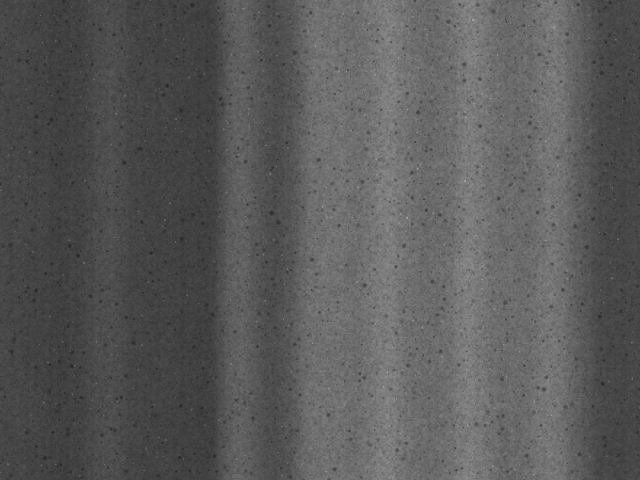
Write a Shadertoy shader that draws this texture.

```glsl
// Grey speckled stone sheet with soft vertical bands of light and shade, fine grain and pits.

const float TAU = 6.2831853;

// Three random values in 0..1 for an integer cell and a layer seed
vec3 hash3(vec2 cell, float seed) {
    uvec3 v = uvec3(uvec2(cell), uint(seed)) * 1664525u + 1013904223u;
    v.x += v.y * v.z; v.y += v.z * v.x; v.z += v.x * v.y;
    v ^= v >> 16u;
    v.x += v.y * v.z; v.y += v.z * v.x; v.z += v.x * v.y;
    return vec3(v >> 8u) / 16777216.0;
}

// Smooth value noise that wraps after 'grid' cells
float grain(vec2 uv, vec2 grid, float seed) {
    vec2 p = uv * grid, cell = floor(p), f = p - cell;
    f = f * f * (3.0 - 2.0 * f);
    vec2 a = mod(cell, grid), b = mod(cell + 1.0, grid);
    float low = mix(hash3(a, seed).x, hash3(vec2(b.x, a.y), seed).x, f.x);
    float high = mix(hash3(vec2(a.x, b.y), seed).x, hash3(b, seed).x, f.x);
    return mix(low, high, f.y) - 0.5;
}

// Scattered round spots, one per cell at most; radius range is in cells
float specks(vec2 uv, vec2 grid, float density, vec2 radii, float seed) {
    vec2 p = uv * grid, cell = floor(p);
    float cover = 0.0;
    for (int j = -1; j <= 1; j++)
    for (int i = -1; i <= 1; i++) {
        vec2 c = cell + vec2(i, j), id = mod(c, grid);
        vec3 h = hash3(id, seed);
        vec3 look = hash3(id, seed + 50.0);
        float radius = mix(radii.x, radii.y, look.x * look.x);
        float spot = 1.0 - smoothstep(0.4 * radius, 1.3 * radius, length(p - c - h.xy));
        cover = max(cover, spot * step(h.z, density) * mix(0.4, 1.0, look.y));
    }
    return cover;
}

// Soft band whose distance wraps around the left and right edges
float band(float x, float center, float width) {
    float d = (fract(x - center + 0.5) - 0.5) / width;
    return exp(-d * d);
}

// Brightness across the sheet: two raised plateaus plus narrow bands
float shade(float x) {
    float tone = 0.265;
    tone += 0.07 * smoothstep(0.33, 0.36, x) * (1.0 - smoothstep(0.87, 0.95, x));
    tone += 0.08 * smoothstep(0.45, 0.485, x) * (1.0 - smoothstep(0.87, 0.97, x));
    // Center, width, gain
    vec3 bands[10] = vec3[10](
        vec3(0.00, 0.050, 0.015), vec3(0.10, 0.030, -0.012),
        vec3(0.17, 0.030, 0.045), vec3(0.31, 0.035, -0.012),
        vec3(0.375, 0.025, 0.045), vec3(0.425, 0.022, -0.035),
        vec3(0.515, 0.035, 0.030), vec3(0.605, 0.032, 0.075),
        vec3(0.735, 0.030, 0.075), vec3(0.86, 0.025, 0.050));
    for (int i = 0; i < 10; i++)
        tone += bands[i].z * band(x, bands[i].x, bands[i].y);
    return tone;
}

void mainImage(out vec4 fragColor, in vec2 fragCoord) {
    vec2 uv = fragCoord / iResolution.xy;
    vec2 aspect = vec2(4.0, 3.0);

    // Bands drift slightly along their length
    float drift = 0.002 * sin(TAU * uv.y) + 0.001 * sin(TAU * (3.0 * uv.y + 0.2));
    float tone = shade(fract(uv.x + drift));

    // Fine vertical streaks
    tone += 0.004 * sin(TAU * 37.0 * uv.x + 1.0) * sin(TAU * 11.0 * uv.x);
    tone += 0.003 * sin(TAU * 83.0 * uv.x + sin(TAU * 5.0 * uv.x));

    // Grain and faint mottling
    tone *= 1.0 + 0.19 * grain(uv, aspect * 110.0, 1.0)
                + 0.10 * grain(uv, aspect * 45.0, 2.0)
                + 0.04 * grain(uv, aspect * 6.0, 3.0);

    // Dark pits in two sizes, then sparse pale flecks
    tone *= 1.0 - 0.36 * specks(uv, aspect * 16.0, 0.45, vec2(0.09, 0.25), 4.0);
    tone *= 1.0 - 0.20 * specks(uv, aspect * 32.0, 0.45, vec2(0.12, 0.28), 5.0);
    tone += 0.17 * specks(uv, aspect * 20.0, 0.15, vec2(0.07, 0.15), 6.0);

    fragColor = vec4(vec3(tone), 1.0);
}
```
